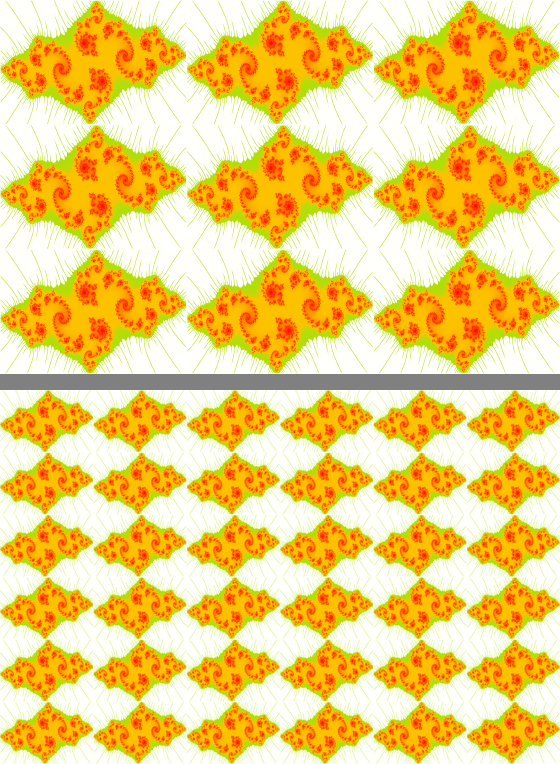
Top: one tile. Bottom: repeated 2 by 2.
Give the GLSL for this pattern, as a Shadertoy shader.

```glsl
// A 3 x 3 sheet of spiralling Julia sets on white, each filling its tile.
// Smooth escape time runs from green through yellow and orange to red;
// outside, field lines thin out as hairs and fuse into the green rim.

vec2 complexSquare(vec2 z) {
    return vec2(z.x * z.x - z.y * z.y, 2.0 * z.x * z.y);
}

vec2 complexMul(vec2 a, vec2 b) {
    return vec2(a.x * b.x - a.y * b.y, a.x * b.y + a.y * b.x);
}

vec3 heat(float escape) {
    vec3 col = mix(vec3(0.70, 0.87, 0.03), vec3(0.99, 0.76, 0.0), smoothstep(6.0, 9.5, escape));
    col = mix(col, vec3(1.0, 0.53, 0.0), smoothstep(17.0, 30.0, escape));
    col = mix(col, vec3(1.0, 0.28, 0.0), smoothstep(28.0, 46.0, escape));
    return mix(col, vec3(1.0, 0.03, 0.06), smoothstep(44.0, 80.0, escape));
}

vec3 juliaTile(vec2 uv, float sampleSize) {
    vec2 halfSize = vec2(1.54, 0.87);
    vec2 start = (fract(uv * 3.0) * 2.0 - 1.0) * halfSize;
    vec2 z = start, dz = vec2(1.0, 0.0);
    vec3 lineDist = vec3(1.0), lineGap = vec3(1.0);
    float escape = 100.0;

    for (int i = 1; i <= 100; i++) {
        if (i <= 6) dz = 2.0 * complexMul(z, dz);
        z = complexSquare(z) + vec2(-0.8, -0.187);

        // Field lines: preimages of the imaginary axis at three depths
        if (i >= 4 && i <= 6) {
            float slope = max(length(dz), 1e-6);
            lineDist[i - 4] = abs(z.x) / slope;
            lineGap[i - 4] = 1.5708 * length(z) / slope;
        }
        if (i >= 6 && dot(z, z) > 1e9) {
            escape = float(i) - log2(log(length(z)));
            break;
        }
    }

    // Deeper lines appear nearer the set; all widen until they merge
    float fuse = smoothstep(4.0, 6.3, escape);
    vec3 reach = smoothstep(vec3(0.6, 2.3, 3.3), vec3(1.2, 2.9, 3.9), vec3(escape));
    vec3 halfWidth = max(vec3(0.004), lineGap * fuse);
    vec3 lines = clamp(0.5 + (halfWidth - lineDist) / sampleSize, 0.0, 1.0) * reach;
    float cover = max(max(lines.x, lines.y), lines.z);
    cover = max(cover, smoothstep(5.8, 6.4, escape));

    // Hairs end just short of the tile border so neighbours join on white
    vec2 border = halfSize - abs(start);
    cover *= smoothstep(0.0, 0.02, min(border.x, border.y));
    return mix(vec3(1.0, 1.0, 0.985), heat(escape), cover);
}

void mainImage(out vec4 fragColor, in vec2 fragCoord) {
    // Average a 3 x 3 grid of samples
    vec3 sum = vec3(0.0);
    for (int k = 0; k < 9; k++) {
        vec2 offset = (vec2(k % 3, k / 3) - 1.0) / 3.0;
        sum += juliaTile((fragCoord + offset) / iResolution.xy, 3.08 / iResolution.x);
    }
    fragColor = vec4(sum / 9.0, 1.0);
}
```
